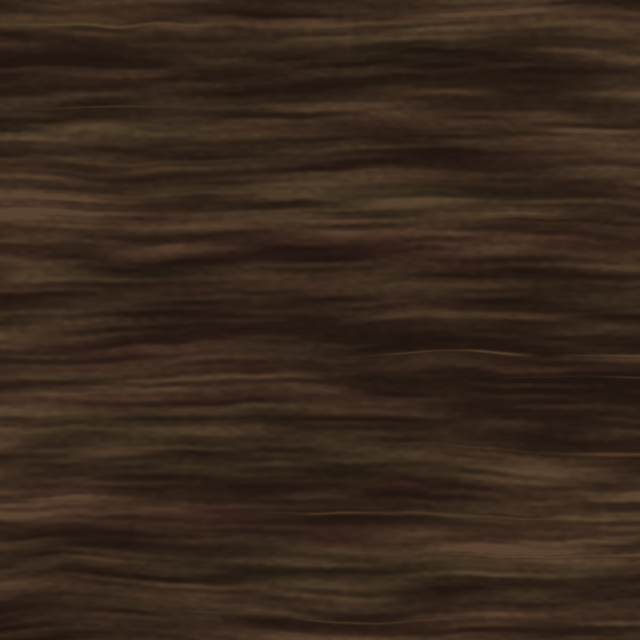
This texture is drawn by a WebGL 2 fragment shader. Its source:

```glsl
#version 300 es
precision highp float;

uniform vec2 u_resolution;
out vec4 fragColor;

// Palette: middle tone, one step of contrast, and the two accents
const vec3 WOOD_MID = vec3(0.212, 0.154, 0.110);
const vec3 TONE_STEP = vec3(0.041, 0.0335, 0.0235);
const vec3 RED_TINT = vec3(0.006, -0.002, 0.002);
const vec3 VEIN_COLOR = vec3(0.43, 0.32, 0.205);
const vec3 SEAM_COLOR = vec3(0.115, 0.082, 0.060);

// Grain frequencies (along, across) in cells per canvas
const vec2 BAND_FREQ = vec2(1.3, 9.0);
const vec2 STREAK_FREQ = vec2(3.0, 25.0);
const vec2 FIBRE_FREQ = vec2(5.5, 62.0);
const vec2 HAIR_FREQ = vec2(9.0, 128.0);
const vec2 MOTTLE_FREQ = vec2(80.0, 170.0);

// Contrast of each layer, and how far the light tones stretch
const float BAND_GAIN = 0.48;
const float STREAK_GAIN = 0.50;
const float FIBRE_GAIN = 0.62;
const float HAIR_GAIN = 0.58;
const float MOTTLE_GAIN = 0.17;
const float LIGHT_SKEW = 0.10;

const int VEIN_COUNT = 12;
const int SEAM_COUNT = 12;
const float VEIN_WIDTH = 0.0030;
const float SEAM_WIDTH = 0.0065;

float hash(ivec2 cell, int seed) {
    uvec2 q = uvec2(cell) * uvec2(1597u, 3571u);
    uint h = (q.x ^ (q.y * 2741u)) + uint(seed) * 7919u;
    h = h * 747796405u + 2891336453u;
    h = ((h >> ((h >> 28u) + 4u)) ^ h) * 277803737u;
    h = (h >> 22u) ^ h;
    return float(h & 0xffffu) / 65535.0;
}

// One-dimensional noise along a row, shifted so that rows do not line up
float rowNoise(float x, int row, int seed) {
    x += 17.0 * hash(ivec2(row, 911), seed);
    int cell = int(floor(x));
    float t = fract(x);
    t = t * t * (3.0 - 2.0 * t);
    return mix(hash(ivec2(cell, row), seed), hash(ivec2(cell + 1, row), seed), t);
}

// Blended rows, centred on zero with a spread near one
float grain(vec2 p, int seed) {
    int row = int(floor(p.y));
    float t = fract(p.y);
    t = t * t * (3.0 - 2.0 * t);
    float n = mix(rowNoise(p.x, row, seed), rowNoise(p.x, row + 1, seed), t);
    return (n - 0.5) / 0.21;
}

// Gentle waviness that makes the fibres pinch and swell
vec2 bendFibres(vec2 p) {
    float bend = 0.0065 * grain(p * vec2(2.2, 4.0), 1);
    bend += 0.0028 * grain(p * vec2(6.5, 11.0), 2);
    bend += 0.0011 * grain(p * vec2(18.0, 26.0), 3);
    return vec2(p.x, p.y + bend);
}

// Scattered tapering strokes that run along the grain
float strokes(vec2 p, int count, float width, int seed) {
    float cover = 0.0;
    for (int i = 0; i < count; i++) {
        float slot = (float(i) + hash(ivec2(i, 0), seed)) / float(count);
        vec2 center = vec2(hash(ivec2(i, 1), seed), slot);
        float halfLength = mix(0.12, 0.42, hash(ivec2(i, 2), seed));
        float along = (p.x - center.x) / halfLength;
        float taper = max(1.0 - along * along, 0.0);
        float thickness = width * mix(0.6, 1.2, hash(ivec2(i, 3), seed)) * (0.5 + 0.5 * taper);
        float across = (p.y - center.y) / thickness;
        float strength = mix(0.3, 1.0, hash(ivec2(i, 4), seed));
        cover = max(cover, strength * taper * exp(-across * across));
    }
    return cover;
}

void main() {
    vec2 p = gl_FragCoord.xy / min(u_resolution.x, u_resolution.y);
    vec2 q = bendFibres(p);

    // Layered grain from broad bands to fine hairs
    float tone = BAND_GAIN * grain(q * BAND_FREQ, 11);
    tone += STREAK_GAIN * grain(q * STREAK_FREQ, 12);
    tone += FIBRE_GAIN * grain(q * FIBRE_FREQ, 13);
    tone += HAIR_GAIN * grain(q * HAIR_FREQ, 14);
    tone += MOTTLE_GAIN * grain(p * MOTTLE_FREQ, 15);
    tone += LIGHT_SKEW * (tone * tone - 1.0);

    // Drift between reddish and olive wood
    float tint = 0.5 * grain(q * vec2(1.5, 10.0), 21) + 0.5 * grain(q * vec2(3.0, 45.0), 22);
    vec3 color = WOOD_MID + TONE_STEP * clamp(tone, -2.0, 3.2) + RED_TINT * tint;

    // Dark seams and pale veins, broken up along their length
    float seam = strokes(q, SEAM_COUNT, SEAM_WIDTH, 31);
    color = mix(color, SEAM_COLOR, 0.7 * seam);
    float breakup = clamp(0.7 + 0.3 * grain(q * vec2(14.0, 30.0), 42), 0.0, 1.0);
    float vein = strokes(q, VEIN_COUNT, VEIN_WIDTH, 41) * breakup;
    color = mix(color, VEIN_COLOR, 0.75 * vein);

    fragColor = vec4(color, 1.0);
}
```
